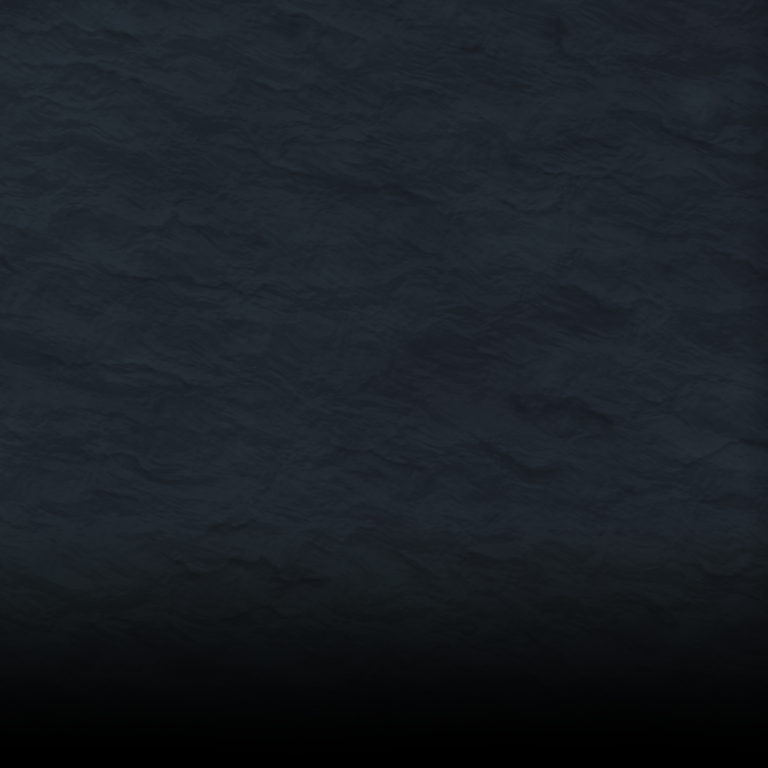
This texture is drawn by a Shadertoy shader. Its source:

```glsl
// Dark slate wall: small slanted ripples and sparse ledges over cloudy stains.
// Relief is the slope of warped fractal noise; ledges are broken, warped bands.
// Soft spots place the larger stains, and the base sinks smoothly into black.

const vec3 SLATE_LIGHT = vec3(0.134, 0.167, 0.195);
const vec3 SLATE_DARK = vec3(0.112, 0.127, 0.160);
const vec3 SHADE_TINT = vec3(0.95, 0.96, 0.92);
const float FADE_LOW = 0.0;
const float FADE_HIGH = 0.36;
const float RIPPLE_SCALE = 13.0;
const float RIPPLE_SLANT = -0.45;
const float RELIEF = 0.075;
const float LEDGE_COUNT = 17.0;
const float LEDGE_DEPTH = 0.13;
const float GRAIN = 0.035;

float hash(vec2 p) {
    vec3 q = fract(vec3(p.xyx) * 0.1031);
    q += dot(q, q.yzx + 33.33);
    return fract((q.x + q.y) * q.z);
}

float noise(vec2 p) {
    vec2 cell = floor(p), f = fract(p);
    f = f * f * (3.0 - 2.0 * f);
    return mix(mix(hash(cell), hash(cell + vec2(1, 0)), f.x),
               mix(hash(cell + vec2(0, 1)), hash(cell + vec2(1, 1)), f.x), f.y);
}

float fbm(vec2 p) {
    float sum = 0.0, weight = 0.5;
    for (int i = 0; i < 5; i++) {
        sum += weight * noise(p);
        p = mat2(1.6, 1.2, -1.2, 1.6) * p + 17.3;
        weight *= 0.5;
    }
    return sum;
}

// Mildly stretched octaves, each turned a little to break up long streaks.
float ripples(vec2 uv) {
    float c = cos(RIPPLE_SLANT), s = sin(RIPPLE_SLANT);
    vec2 p = vec2(c * uv.x + s * uv.y, -s * uv.x + c * uv.y);
    p *= RIPPLE_SCALE * vec2(1.0, 1.7);
    p += 0.5 * vec2(noise(uv * 21.0), noise(uv * 21.0 + 31.7));
    float height = 0.0, weight = 0.5;
    for (int i = 0; i < 5; i++) {
        height += weight * noise(p);
        p = mat2(1.98, 0.35, -0.35, 1.98) * p + vec2(11.9, 5.3);
        weight *= 0.5;
    }
    return height;
}

// Thin shadow beneath a lit lip, kept only in scattered patches.
float ledges(vec2 uv) {
    float phase = LEDGE_COUNT * (uv.y + 0.22 * uv.x) + 2.6 * fbm(uv * 8.0 + 3.0);
    float band = fract(phase);
    float shadow = smoothstep(0.72, 0.95, band) * smoothstep(1.0, 0.95, band);
    float lip = smoothstep(0.0, 0.05, band) * smoothstep(0.4, 0.05, band);
    float patches = smoothstep(0.45, 0.75, noise(uv * vec2(13.0, 19.0) + 7.0));
    return patches * (0.35 * lip - shadow);
}

float spot(vec2 uv, vec2 center, vec2 radius) {
    vec2 d = (uv - center) / radius;
    return exp(-dot(d, d));
}

void mainImage(out vec4 fragColor, in vec2 fragCoord) {
    vec2 uv = fragCoord / iResolution.xy;
    vec2 wobble = vec2(fbm(uv * 14.0), fbm(uv * 14.0 + 43.0)) - 0.48;
    vec2 stained = uv + 0.08 * wobble;

    // Cloudy stains, darker toward the right
    float height = ripples(uv);
    float tone = 0.68 - 0.22 * smoothstep(0.2, 1.0, uv.x);
    tone += 0.85 * (fbm(uv * vec2(8.0, 11.0) + vec2(0.0, 3.0 * uv.x) + 4.0) - 0.48);
    tone += 0.4 * (height - 0.48);
    tone -= 0.35 * spot(stained, vec2(0.22, 0.475), vec2(0.07, 0.03));
    tone -= 0.35 * spot(stained, vec2(0.56, 0.53), vec2(0.07, 0.04));
    tone -= 0.40 * spot(stained, vec2(0.73, 0.48), vec2(0.06, 0.03));
    tone -= 0.35 * spot(stained, vec2(0.72, 0.59), vec2(0.08, 0.04));
    tone -= 0.30 * spot(stained, vec2(0.62, 0.39), vec2(0.11, 0.03));
    tone -= 0.30 * spot(stained, vec2(0.88, 0.96), vec2(0.13, 0.04));
    tone += 0.30 * spot(stained, vec2(0.72, 0.69), vec2(0.10, 0.04));
    tone += 0.15 * spot(stained, vec2(0.10, 0.82), vec2(0.16, 0.12));

    // Worn pale patches near the right edge
    vec2 worn = uv + 0.05 * wobble;
    float wear = spot(worn, vec2(0.91, 0.87), vec2(0.025, 0.028));
    wear += 0.45 * spot(worn, vec2(0.97, 0.92), vec2(0.04, 0.012));
    wear += 0.4 * spot(worn, vec2(0.97, 0.51), vec2(0.025, 0.02));
    tone = clamp(tone, -0.1, 1.1) + 0.55 * wear;
    vec3 color = mix(SLATE_DARK, SLATE_LIGHT, min(tone, 1.3));

    // Light from above, sparse ledges, fine grain
    float stepSize = 0.0025;
    vec2 toLight = stepSize * vec2(-0.35, 0.94);
    float slope = (height - ripples(uv + toLight)) / stepSize;
    color *= 1.0 + RELIEF * clamp(slope * 0.12, -1.3, 0.9);
    color *= 1.0 + LEDGE_DEPTH * ledges(uv);
    color *= 1.0 + GRAIN * (noise(uv * vec2(190.0, 260.0)) - 0.5) * 2.0;

    // Right edge shade and the fall into black
    color *= 1.0 - 0.12 * smoothstep(0.96, 1.0, uv.x);
    float fadeY = uv.y + 0.02 * (fbm(uv * 5.0 + 9.0) - 0.48);
    float light = smoothstep(FADE_LOW, FADE_HIGH, fadeY);
    color *= light * mix(SHADE_TINT, vec3(1.0), smoothstep(0.22, 0.42, uv.y));

    fragColor = vec4(color, 1.0);
}
```
